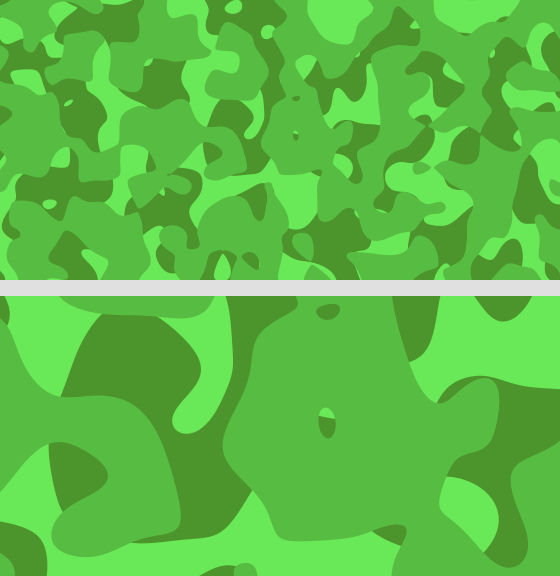
Top: the whole. Bottom: its middle third, enlarged.
Write a Shadertoy shader that draws this texture.

```glsl
// Three-tone green camouflage: mid-green patches over a light and dark base.

const vec3 DARK_GREEN  = vec3(0.298, 0.580, 0.172);
const vec3 MID_GREEN   = vec3(0.343, 0.742, 0.260);
const vec3 LIGHT_GREEN = vec3(0.412, 0.914, 0.343);

const int   WAVES       = 40;
const float LOWEST_FREQ = 2.2;    // cycles per canvas height
const float HIGHEST_FREQ = 8.5;
const float BASE_SCALE  = 0.9;    // base patches are slightly broader
const float MID_LEVEL   = -0.01;  // thresholds in standard deviations
const float LIGHT_LEVEL = 0.17;
const float MID_SEED    = 3.7;
const float BASE_SEED   = 41.3;

const float TAU = 6.2831853;
const float GOLDEN_ANGLE = 2.39996;

float hash(float n) {
    return fract(sin(n * 12.9898) * 4375.85);
}

// Sum of plane waves spiralling through all directions.
// Returns the value at unit deviation in x and its gradient in yz.
vec3 waveField(vec2 p, float seed) {
    vec3 sum = vec3(0.0);
    float power = 0.0;
    for (int i = 0; i < WAVES; i++) {
        float n = float(i);
        float t = (n + hash(n + seed)) / float(WAVES);
        float freq = mix(LOWEST_FREQ, HIGHEST_FREQ, t);
        float angle = n * GOLDEN_ANGLE + seed;
        vec2 k = TAU * freq * vec2(cos(angle), sin(angle));
        float phase = dot(k, p) + TAU * hash(n * 1.37 + seed * 2.0);
        float amp = inversesqrt(freq);
        sum += amp * vec3(sin(phase), k * cos(phase));
        power += 0.5 * amp * amp;
    }
    return sum * inversesqrt(power);
}

// Share of a pixel lying above the level, from the distance to the contour.
float coverage(vec3 field, float level, float pixel) {
    float slope = max(length(field.yz), 0.001);
    return clamp(0.5 + (field.x - level) / (slope * pixel), 0.0, 1.0);
}

void mainImage(out vec4 fragColor, in vec2 fragCoord) {
    float pixel = 1.0 / iResolution.y;
    vec2 p = fragCoord * pixel;

    // Base of light and dark patches
    vec3 baseField = waveField(p * BASE_SCALE, BASE_SEED);
    float light = coverage(baseField, LIGHT_LEVEL, pixel * BASE_SCALE);
    vec3 color = mix(DARK_GREEN, LIGHT_GREEN, light);

    // Mid-green patches on top
    float mid = coverage(waveField(p, MID_SEED), MID_LEVEL, pixel);
    color = mix(color, MID_GREEN, mid);

    fragColor = vec4(color, 1.0);
}
```
